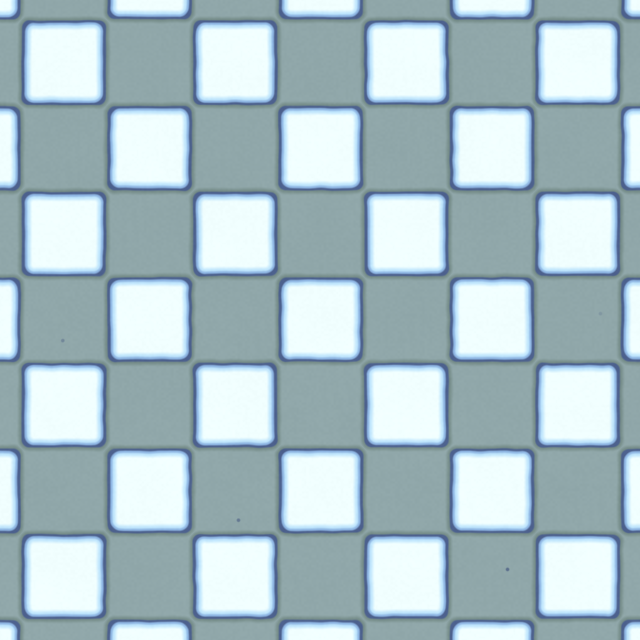
Reproduce this pattern procedurally as a Shadertoy shader.

```glsl
const float PITCH = 0.1338;
const vec2 CENTRE = vec2(0.5013, 0.5007);

const vec3 GREY = vec3(0.565, 0.655, 0.665);
const vec3 OLIVE = vec3(0.460, 0.550, 0.535);
const vec3 OUTLINE = vec3(0.300, 0.380, 0.555);
const vec3 MID_BLUE = vec3(0.560, 0.715, 0.890);
const vec3 PALE_BLUE = vec3(0.750, 0.900, 0.990);
const vec3 WHITE = vec3(0.945, 1.000, 1.000);

float hash(vec2 p) {
    return fract(sin(dot(p, vec2(127.1, 311.7))) * 43758.5453);
}

float valueNoise(vec2 p) {
    vec2 i = floor(p);
    vec2 f = fract(p);
    f = f * f * (3.0 - 2.0 * f);
    float low = mix(hash(i), hash(i + vec2(1.0, 0.0)), f.x);
    float high = mix(hash(i + vec2(0.0, 1.0)), hash(i + 1.0), f.x);
    return mix(low, high, f.y);
}

float roundedBox(vec2 p, vec2 halfSize, float radius) {
    vec2 e = abs(p) - halfSize + radius;
    return length(max(e, 0.0)) + min(max(e.x, e.y), 0.0) - radius;
}

// Two interleaved lattices of period two form the checkerboard
float checkerDistance(vec2 p, vec2 halfSize, float radius) {
    vec2 even = mod(p + 1.0, 2.0) - 1.0;
    vec2 odd = mod(p, 2.0) - 1.0;
    return min(roundedBox(even, halfSize, radius),
               roundedBox(odd, halfSize, radius));
}

// Sparse dust, at most one speck in each grey cell
float dust(vec2 p, float density) {
    vec2 cell = floor(p + 0.5);
    float isGrey = mod(cell.x + cell.y, 2.0);
    float present = step(hash(cell + 7.3), density) * isGrey;
    vec2 offset = vec2(hash(cell + 1.7), hash(cell + 4.1)) - 0.5;
    float dist = length(p - cell - 0.7 * offset);
    float strength = mix(0.2, 0.8, hash(cell + 9.2));
    return present * strength * (1.0 - smoothstep(0.008, 0.032, dist));
}

vec3 tileColour(float edge, float glow) {
    // Grey field darkening to olive beside the outline
    vec3 colour = mix(OLIVE, GREY, smoothstep(0.005, 0.065, edge));
    colour = mix(colour, OUTLINE, smoothstep(0.016, -0.010, edge));
    // Blue fringe brightening toward the middle of the square
    colour = mix(colour, MID_BLUE, smoothstep(-0.016, -0.044, glow));
    colour = mix(colour, PALE_BLUE, smoothstep(-0.040, -0.074, glow));
    return mix(colour, WHITE, smoothstep(-0.066, -0.125, glow));
}

void mainImage(out vec4 fragColor, in vec2 fragCoord) {
    vec2 uv = fragCoord / iResolution.y;
    vec2 p = (uv - CENTRE) / PITCH;

    // Slightly uneven edges
    vec2 wobble = vec2(valueNoise(p * 7.0), valueNoise(p * 7.0 + 31.0)) - 0.5;
    vec2 q = p + 0.014 * wobble;

    float edge = checkerDistance(q, vec2(0.490), 0.085);
    float glow = checkerDistance(q, vec2(0.488, 0.496), 0.140);
    vec3 colour = tileColour(edge, glow);

    // Dust, soft mottling and fine grain
    colour = mix(colour, OUTLINE * 0.9, dust(p, 0.16));
    colour += 0.008 * (valueNoise(p * 2.5) - 0.5);
    colour += 0.014 * (valueNoise(uv * 260.0) - 0.5);

    fragColor = vec4(clamp(colour, 0.0, 1.0), 1.0);
}
```
